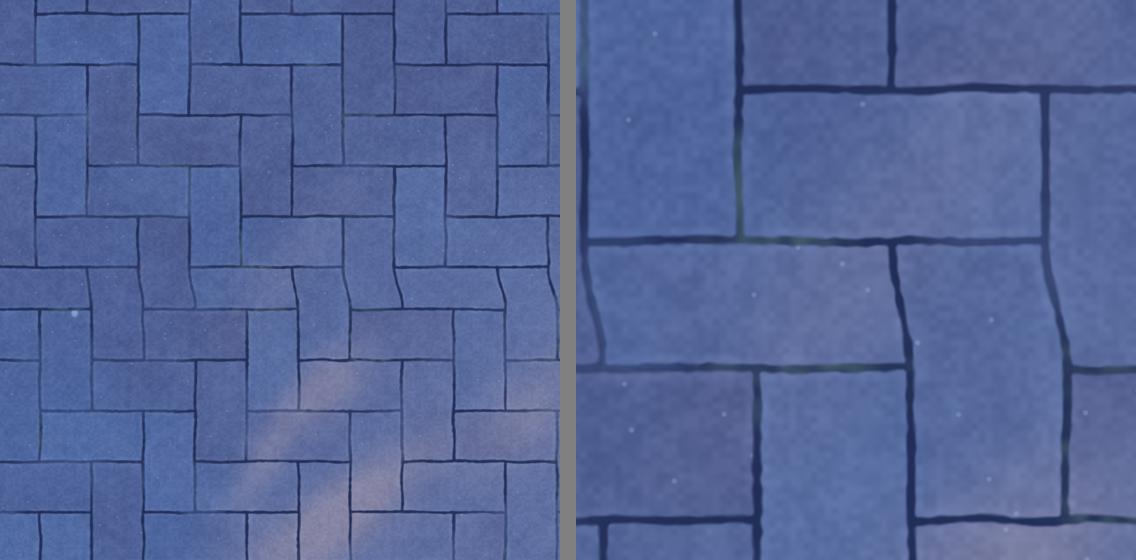
Left, the full canvas; right, a detail of the centre.
This texture is drawn by a WebGL 2 fragment shader. Its source:

```glsl
#version 300 es
precision highp float;
// Herringbone paving of blue-grey bricks, each one cell by two, under soft slanting light.
// Every cell finds its brick from (column + row) mod 4; the distance to that brick's
// edge cuts the dark joints, and layered noise adds stains, grain, chips and moss.

uniform vec2 u_resolution;
out vec4 fragColor;

const vec2 CELL = vec2(0.0915, 0.0905);     // half a brick, in canvas units
const vec2 ORIGIN = vec2(0.0638, 0.0247);   // first joint from the top left
const vec3 SLATE = vec3(0.305, 0.355, 0.55);
const vec3 BLUE = vec3(0.305, 0.41, 0.635);
const vec3 PALE = vec3(0.42, 0.47, 0.645);
const vec3 SUNLIT = vec3(0.56, 0.54, 0.65);
const vec3 JOINT = vec3(0.13, 0.18, 0.34);
const vec3 MOSS = vec3(0.27, 0.36, 0.42);
const vec3 CHALK = vec3(0.60, 0.70, 0.86);

float hash(vec2 p) {
  return fract(sin(dot(p, vec2(127.1, 311.7))) * 43758.545);
}

float noise(vec2 p) {
  vec2 i = floor(p), f = fract(p);
  f = f * f * (3.0 - 2.0 * f);
  return mix(mix(hash(i), hash(i + vec2(1, 0)), f.x),
             mix(hash(i + vec2(0, 1)), hash(i + vec2(1, 1)), f.x), f.y);
}

float fbm(vec2 p) {
  float sum = 0.0, gain = 0.5;
  for (int i = 0; i < 4; i++) {
    sum += gain * noise(p);
    p = p * 2.03 + 17.3;
    gain *= 0.5;
  }
  return sum / 0.9375;
}

// Settled ground: one row is squeezed and the rows below it slip sideways.
vec2 settle(vec2 p) {
  float below = smoothstep(0.477, 0.552, p.y);
  return p + below * vec2(-0.007 - 0.009 * p.x, 0.015);
}

// Brick holding point g (cell units, y down): xy = its first cell, zw = its size.
vec4 herringbone(vec2 g) {
  vec2 id = floor(g);
  float k = mod(id.x + id.y, 4.0);
  vec2 along = k < 1.5 ? vec2(1, 0) : vec2(0, 1);
  return vec4(id - along * mod(k, 2.0), along + 1.0);
}

// Distance inward from the edge of a box with rounded corners.
float insideBox(vec2 p, vec2 size, float radius) {
  vec2 q = abs(p - 0.5 * size) - 0.5 * size + radius;
  return radius - length(max(q, 0.0)) - min(max(q.x, q.y), 0.0);
}

// Soft tilted patch of light.
float glow(vec2 p, vec2 centre, vec2 radius, float angle) {
  float c = cos(angle), s = sin(angle);
  vec2 q = mat2(c, -s, s, c) * (p - centre) / radius;
  return exp(-dot(q, q));
}

// Small specks, at most one in each square of a grid.
float specks(vec2 p, float count, float share, float radius) {
  vec2 id = floor(p * count);
  vec2 spot = 0.25 + 0.5 * vec2(hash(id + 3.1), hash(id + 8.7));
  float d = length(fract(p * count) - spot);
  return step(1.0 - share, hash(id)) * smoothstep(radius, 0.3 * radius, d);
}

float sunlight(vec2 p) {
  float light = glow(p, vec2(0.55, 0.97), vec2(0.15, 0.06), -0.5);
  light += 0.75 * glow(p, vec2(0.68, 0.86), vec2(0.15, 0.05), -0.5);
  light += 0.65 * glow(p, vec2(0.48, 0.81), vec2(0.13, 0.035), -1.05);
  light += 0.75 * glow(p, vec2(0.59, 0.69), vec2(0.09, 0.05), -0.9);
  light += 0.65 * glow(p, vec2(0.94, 0.74), vec2(0.12, 0.06), -0.9);
  return light + 0.3 * glow(p, vec2(0.52, 0.47), vec2(0.17, 0.05), -0.9);
}

void main() {
  vec2 p = gl_FragCoord.xy / u_resolution;
  p.y = 1.0 - p.y;
  float pixel = 1.0 / (u_resolution.y * CELL.y);

  // Slightly crooked bricks
  vec2 wobble = vec2(noise(p * 28.0), noise(p * 28.0 + 40.0)) - 0.5;
  vec2 g = (settle(p) - ORIGIN) / CELL + 0.035 * wobble;
  vec4 brick = herringbone(g);
  float tone = hash(brick.xy + 2.0);
  float edge = insideBox(g - brick.xy, brick.zw, 0.05);
  edge += 0.016 * (noise(p * 160.0) - 0.5);

  // Brick face: own tone, broad stains and fine grain
  float stain = fbm(p * 9.0 + tone * 5.0);
  float bluish = 0.55 * tone + 0.8 * stain - 0.15 + 0.35 * glow(p, vec2(0.05, 0.85), vec2(0.3), 0.0);
  vec3 color = mix(SLATE, BLUE, clamp(bluish, 0.0, 1.0));
  float pale = 0.55 * smoothstep(0.1, 1.0, p.x) * smoothstep(-0.2, 0.9, p.y);
  color = mix(color, PALE, clamp(pale + 0.5 * (stain - 0.45), 0.0, 1.0));
  color = mix(color, SUNLIT, clamp(sunlight(p) * (0.55 + 0.5 * stain), 0.0, 0.8));
  color += 0.045 * (noise(p * 240.0) - 0.5) + 0.05 * (fbm(p * 65.0) - 0.5);
  color = mix(color, CHALK, 0.35 * specks(p, 70.0, 0.05, 0.16));
  color = mix(color, CHALK, 0.7 * specks(p + 0.01 * wobble, 12.0, 0.025, 0.12));

  // Worn pale rim, then the joint with uneven depth and a little moss
  float rim = smoothstep(0.025, 0.05, edge) * smoothstep(0.11, 0.05, edge);
  color += 0.035 * rim * noise(p * 45.0);
  float depth = mix(0.5, 1.0, smoothstep(0.2, 0.65, noise(p * 14.0 + 9.0)));
  float joint = 1.0 - smoothstep(0.014 - 0.5 * pixel, 0.037 + 0.5 * pixel, edge);
  float moss = smoothstep(0.72, 0.9, noise(p * 9.0 + 31.0)) * noise(p * 120.0);
  color = mix(color, mix(JOINT, MOSS, moss), joint * depth);
  fragColor = vec4(color, 1.0);
}
```
